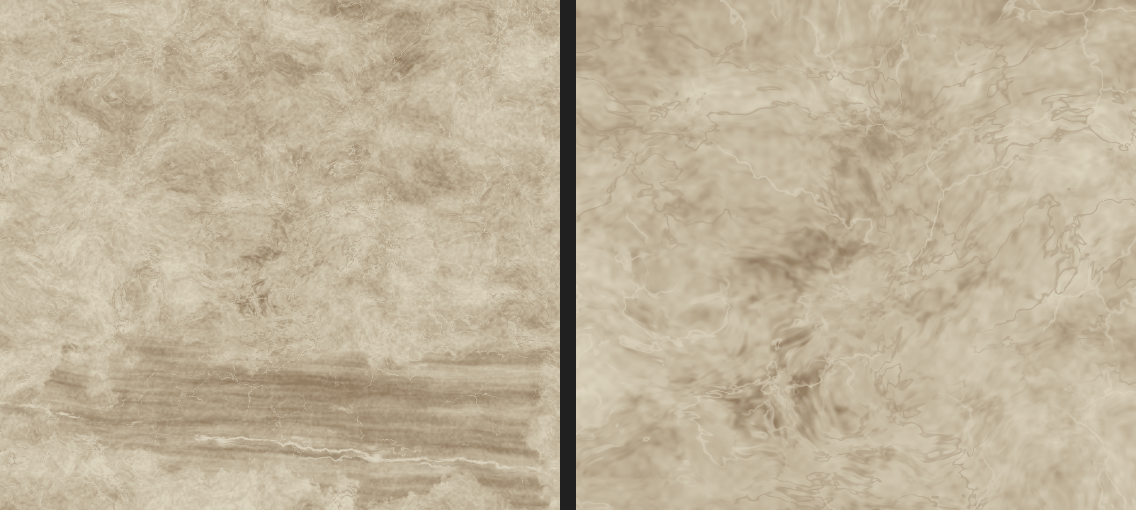
Left, the full canvas; right, a detail of the centre.
Give the GLSL for this texture, as a WebGL 1 fragment shader.

```glsl
precision highp float;
uniform vec2 u_resolution;

#define DARK vec3(0.635, 0.560, 0.455)
#define MID vec3(0.745, 0.690, 0.590)
#define LIGHT vec3(0.820, 0.780, 0.690)
#define VEIN_COLOR vec3(0.880, 0.850, 0.775)
#define BASE_TONE 0.665
#define STRATA_TONE 0.29
#define CLOUD_CONTRAST 0.75
#define CURD_CONTRAST 1.6
#define GRAIN_CONTRAST 0.3
#define BAND_CONTRAST 2.1
#define CRACK_WIDTH 0.0018

float hash(vec2 p) {
  vec3 q = fract(vec3(p.xyx) * 0.1031);
  q += dot(q, q.yzx + 33.33);
  return fract((q.x + q.y) * q.z);
}
vec2 hash2(vec2 p) {
  return vec2(hash(p), hash(p + 57.3));
}
float noise(vec2 p) {
  vec2 i = floor(p), f = fract(p);
  f = f * f * (3.0 - 2.0 * f);
  return mix(mix(hash(i), hash(i + vec2(1, 0)), f.x),
             mix(hash(i + vec2(0, 1)), hash(i + vec2(1, 1)), f.x), f.y);
}
// Layered noise; a higher gain keeps more fine detail
float layered(vec2 p, float gain) {
  float sum = 0.0, total = 0.0, weight = 1.0;
  for (int i = 0; i < 5; i++) {
    sum += weight * noise(p);
    total += weight;
    p = p * 2.03 + vec2(17.1, 9.7);
    weight *= gain;
  }
  return sum / total;
}
float fbm(vec2 p) {
  return layered(p, 0.5);
}
// Distance to the nearest border between scattered cells
float cellEdge(vec2 p) {
  vec2 cell = floor(p), f = fract(p), nearest = vec2(0.0);
  float best = 8.0, edge = 8.0;
  for (int y = -1; y <= 1; y++)
    for (int x = -1; x <= 1; x++) {
      vec2 o = vec2(x, y), r = o + hash2(cell + o) - f;
      if (dot(r, r) < best) { best = dot(r, r); nearest = r; }
    }
  for (int y = -2; y <= 2; y++)
    for (int x = -2; x <= 2; x++) {
      vec2 o = vec2(x, y), r = o + hash2(cell + o) - f, d = r - nearest;
      if (dot(d, d) > 1e-4) edge = min(edge, dot(0.5 * (r + nearest), normalize(d)));
    }
  return edge;
}
float cracks(vec2 p, float scale) {
  float shown = smoothstep(0.47, 0.62, layered(p * 9.0 + scale, 0.7));
  return shown * (1.0 - smoothstep(0.0, CRACK_WIDTH * scale, cellEdge(p * scale)));
}
float segment(vec2 p, vec2 a, vec2 b) {
  vec2 d = b - a;
  return length(p - a - d * clamp(dot(p - a, d) / dot(d, d), 0.0, 1.0));
}
// Height of the main fault that the layers follow
float faultHeight(float x) {
  return 0.21 - 0.2 * x + 0.08 * x * x;
}
float strataMask(vec2 p) {
  float top = 0.365 - 0.085 * smoothstep(0.38, 0.48, p.x) + 0.03 * smoothstep(0.8, 0.95, p.x);
  float bottom = faultHeight(p.x) - 0.06 + 0.06 * (1.0 - smoothstep(0.1, 0.35, p.x));
  float left = p.x - 0.5 * (p.y - 0.2) - 0.06;
  return smoothstep(-0.006, 0.012, min(min(top - p.y, p.y - bottom), min(left, 1.06 - p.x)));
}
vec3 stoneColor(float tone) {
  return tone < 0.5 ? mix(DARK, MID, 2.0 * tone) : mix(MID, LIGHT, 2.0 * tone - 1.0);
}

void main() {
  vec2 p = gl_FragCoord.xy / u_resolution.y;
  vec2 warp = vec2(fbm(p * 6.0 + 3.1), fbm(p * 6.0 + 41.7)) - 0.5;
  vec2 rough = vec2(layered(p * 24.0 + 8.3, 0.65), layered(p * 24.0 + 63.9, 0.65)) - 0.5;
  vec2 bent = p + 0.1 * warp + 0.04 * rough;

  // Mottled body with a faint level grain
  float curd = layered(p * vec2(17.0, 21.0) + 3.0 * warp, 0.82) - 0.5;
  float grain = noise(p * 210.0) - 0.5;
  float tone = BASE_TONE + CLOUD_CONTRAST * (fbm(p * vec2(2.6, 4.6) + 1.4 * warp) - 0.5);
  tone += CURD_CONTRAST * curd + GRAIN_CONTRAST * grain;
  tone += 0.8 * (layered(bent * vec2(5.0, 24.0), 0.7) - 0.5);

  // Brown stains: curdled heart and slanted streaks
  vec2 core = bent - vec2(0.52, 0.43);
  tone -= exp(-dot(core, core) * 85.0) * (0.2 + 2.6 * abs(curd));
  float streak = min(segment(bent, vec2(0.69, 0.97), vec2(0.81, 0.87)),
                     segment(bent, vec2(0.81, 0.87), vec2(1.0, 0.83)) + 0.012);
  tone -= 0.7 * exp(-streak * 38.0) * smoothstep(0.35, 0.6, fbm(p * vec2(9.0, 15.0)));

  // Layered strata
  float strata = strataMask(p + 0.16 * warp + 0.1 * rough);
  strata *= smoothstep(0.28, 0.42, layered(bent * vec2(5.0, 11.0) + 31.0, 0.6));
  float fault = faultHeight(p.x);
  float level = p.y - 0.6 * fault + 0.022 * warp.y + 0.004 * rough.y;
  float bands = layered(vec2(p.x * 1.5, level * 19.0) + 5.0, 0.72) - 0.5;
  float lines = noise(vec2(p.x * 5.0, level * 140.0)) - 0.5;
  float layerTone = STRATA_TONE + BAND_CONTRAST * bands + 0.42 * lines;
  layerTone += 0.6 * curd + 0.7 * GRAIN_CONTRAST * grain;
  vec3 color = stoneColor(clamp(mix(tone, layerTone, 0.9 * strata), -0.25, 1.25));

  // Pale cracks and flecks, with thin dark fissures
  float crack = max(0.5 * cracks(bent, 7.0), 0.45 * cracks(bent + 3.7, 17.0));
  float ridge = abs(layered(p * vec2(19.0, 25.0) + 3.0 * warp, 0.65) - 0.5);
  float patches = layered(p * 7.0 + 21.0, 0.6);
  float fleck = (1.0 - smoothstep(0.0, 0.03, ridge)) * (1.0 - 0.7 * strata);
  color = mix(color, DARK, 0.45 * fleck * smoothstep(0.5, 0.36, patches));
  fleck *= 0.5 * smoothstep(0.46, 0.62, patches);

  // Splintered bright strands along the fault
  float offset = p.y - fault + 0.045 * warp.y + 0.025 * rough.x;
  float broken = smoothstep(0.45, 0.6, layered(vec2(p.x * 9.0, p.y * 45.0) + 11.0, 0.7));
  float strand = abs(noise(vec2(p.x * 6.0, level * 42.0 + 1.5 * rough.x) + 7.0) - 0.5);
  float seam = (1.0 - smoothstep(0.01, 0.11, strand)) * exp(-offset * offset * 1400.0);
  seam = max(seam, 1.0 - smoothstep(0.0, 0.005, abs(offset)));
  float rim = segment(bent, vec2(0.67, 0.95), vec2(0.8, 0.865));
  seam = broken * max(seam, 0.6 - 0.6 * smoothstep(0.0, 0.006, rim));
  color = mix(color, DARK * 0.92, 0.5 * broken * exp(-abs(offset + 0.013) * 160.0));
  color = mix(color, VEIN_COLOR, max(max(crack, fleck), 0.85 * seam));
  gl_FragColor = vec4(color, 1.0);
}
```
